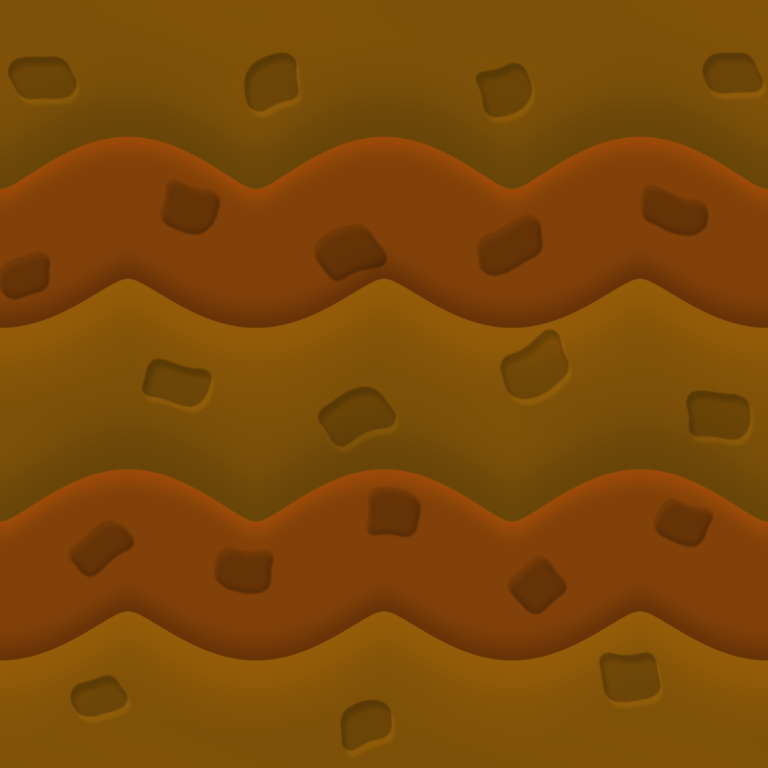
A WebGL 1 fragment shader for this pattern:

```glsl
precision highp float;
// Layered earth: two scalloped clay bands, three waves across, run through ochre soil.
// Band edges are rounded arches of a cosine; soft falloffs shade both sides of them.
// Five rows of wobbly rounded boxes form the embedded stones.

uniform vec2 u_resolution;

// Turns a 0..1 cosine into a wave with broad crests and narrow valleys.
float arch(float wave) {
  return (sqrt(wave + 0.02) - 0.141) / 0.869;
}

float falloff(float dist, float width) {
  float t = dist / width;
  return exp(-t * t);
}

// Signed distance to one uneven stone centred on the origin.
float stone(vec2 q, float angle, float seed) {
  float c = cos(angle), s = sin(angle);
  q = vec2(c * q.x + s * q.y, c * q.y - s * q.x);
  q += 0.004 * sin(q.yx * 65.0 + vec2(seed, seed * 1.7));
  vec2 halfSize = vec2(0.039, 0.028) + vec2(0.006, 0.004) * sin(seed * vec2(2.3, 3.1));
  vec2 e = abs(q) - halfSize + 0.018;
  return length(max(e, 0.0)) + min(max(e.x, e.y), 0.0) - 0.018;
}

// One row of stones: x is the distance, y the distance of a copy moved down and right.
vec2 stoneRow(vec2 p, float row, float start, float gap, float phase, float sway) {
  vec2 nearest = vec2(1.0);
  for (int n = 0; n < 5; n++) {
    float i = float(n);
    vec2 centre = vec2(start + gap * i, 0.892 - 0.202 * row - sway * sin(2.55 * i + phase));
    if (centre.x > 0.97) break;
    float angle = 0.15 + 0.38 * cos(21.0 * centre.x - 2.5);
    float seed = 2.4 * i + 1.9 * row;
    vec2 q = p - centre;
    nearest = min(nearest, vec2(stone(q, angle, seed),
                                stone(q + vec2(-0.004, 0.008), angle, seed)));
  }
  return nearest;
}

void main() {
  vec2 p = gl_FragCoord.xy / u_resolution;
  float pixel = 1.0 / min(u_resolution.x, u_resolution.y);

  // Soil with faint broad mottling
  vec3 soil = vec3(0.50, 0.32, 0.03);
  soil *= 1.0 + 0.012 * sin(p.x * 9.0 + 2.0 * sin(p.y * 14.0)) * sin(p.y * 23.0 + 1.0);
  vec3 clay = vec3(0.51, 0.255, 0.03);
  float inClay = 0.0;

  // Scalloped bands and the shading along their edges
  float wave = 0.5 - 0.5 * cos(6.28319 * 3.0 * p.x);
  for (int n = 0; n < 2; n++) {
    float drop = 0.433 * float(n);
    float above = p.y - (0.754 + 0.068 * arch(wave) - drop);
    float below = 0.637 - 0.064 * arch(1.0 - wave) - drop - p.y;
    soil = mix(soil, vec3(0.41, 0.27, 0.03), falloff(above, 0.065));
    soil = mix(soil, vec3(0.58, 0.36, 0.03), falloff(below, 0.055));
    clay = mix(clay, vec3(0.61, 0.29, 0.03), falloff(above, 0.02));
    clay = mix(clay, vec3(0.41, 0.20, 0.03), falloff(below, 0.026));
    inClay = max(inClay, 1.0 - smoothstep(-pixel, pixel, max(above, below)));
  }

  // Stones sunk in the soil: shaded upper rim, lit lower lip
  vec2 d = stoneRow(p, 0.0, 0.055, 0.30, -2.6, 0.013);
  d = min(d, stoneRow(p, 2.0, 0.228, 0.235, -0.4, 0.035));
  d = min(d, stoneRow(p, 4.0, 0.13, 0.345, -0.3, 0.036));
  float body = 1.0 - smoothstep(-0.002, 0.002, d.x);
  float lip = 1.0 - smoothstep(-0.004, 0.003, d.y);
  soil *= 1.0 + 0.13 * lip * (1.0 - body);
  soil *= 1.0 - body * (0.15 + 0.14 * smoothstep(-0.008, 0.004, d.y));

  // Stones in the clay: faint upper rim, dark lower edge
  d = stoneRow(p, 1.0, 0.035, 0.21, 1.57, 0.049);
  d = min(d, stoneRow(p, 3.0, 0.13, 0.19, 0.0, 0.049));
  body = 1.0 - smoothstep(-0.003, 0.002, d.x);
  float upperRim = smoothstep(-0.006, 0.005, d.y);
  float lowerEdge = smoothstep(-0.012, 0.0, d.x) * (1.0 - upperRim);
  clay *= 1.0 - body * (0.22 - 0.10 * upperRim + 0.10 * lowerEdge);

  gl_FragColor = vec4(mix(soil, clay, inClay), 1.0);
}
```
